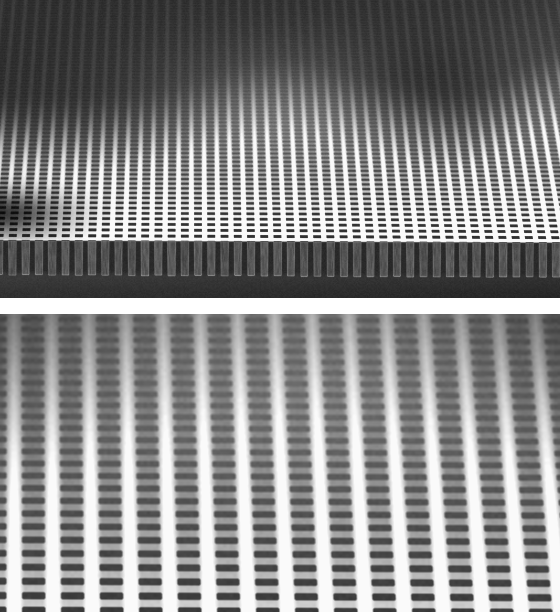
Top, the full canvas; bottom, a detail of the centre.
This pattern is drawn by a Shadertoy shader. Its source:

```glsl
// Micrograph of a perforated slab: receding hole rows, glowing ridges and a cut front edge.

// Lengths are in canvas heights; depth is measured upward from the front edge.
const float COLUMN_PITCH = 0.0445;
const float FIRST_COLUMN = 0.0417;
const float VANISH_X = 0.637;
const float CONVERGENCE = 0.135;
const float ROW_DENSITY = 48.1;
const float ROW_GROWTH = 41.6;
const float ROW_PHASE = 0.3;
const vec2 HOLE_HALF = vec2(0.30, 0.25);   // fractions of the column and row pitch
const float HOLE_ROUND = 0.0025;
const float EDGE_Y = 0.1936;
const float EDGE_TILT = -0.004;
const float FOOT_Y = 0.077;
const float FOOT_TILT = -0.005;
const float PILLAR_HALF = 0.0142;
const float GRAIN_SCALE = 270.0;
const float GRAIN_AMOUNT = 0.035;

float hash(vec2 p) {
    return fract(sin(dot(p, vec2(127.1, 311.7))) * 43758.5453);
}

float noise(vec2 p) {
    vec2 i = floor(p), f = fract(p);
    f = f * f * (3.0 - 2.0 * f);
    return mix(mix(hash(i), hash(i + vec2(1, 0)), f.x),
               mix(hash(i + vec2(0, 1)), hash(i + vec2(1, 1)), f.x), f.y);
}

float roundBox(vec2 p, vec2 halfSize, float radius) {
    vec2 q = abs(p) - halfSize + radius;
    return length(max(q, 0.0)) + min(max(q.x, q.y), 0.0) - radius;
}

float blob(vec2 p, vec2 centre, vec2 radius) {
    vec2 q = (p - centre) / radius;
    return exp(-dot(q, q));
}

// Perforated top face; s is (x, depth), u the offset from the column centre.
float topFace(vec2 s, float u, float pitch, float pixel) {
    float depth = s.y;

    // Uneven illumination
    float hump = (s.x - 0.95) / 0.38;
    float glowTop = 0.36 + 0.13 * exp(-hump * hump) + 0.17 * smoothstep(1.5, 1.9, s.x);
    float glow = 1.0 - smoothstep(glowTop - 0.18, glowTop + 0.14, depth);
    float ambient = 0.19 + 0.15 * blob(s, vec2(0.98, 0.46), vec2(0.5, 0.22))
                  + 0.09 * blob(s, vec2(1.9, 0.55), vec2(0.35, 0.3))
                  - 0.06 * blob(s, vec2(1.42, 0.54), vec2(0.22, 0.12));
    float shadow = blob(s, vec2(0.0, 0.09), vec2(0.23, 0.085));

    // Tones of the ridges, the bridges between rows and the holes
    float ridgeTone = mix(ambient + 0.06, 1.04, glow);
    float columnTone = ambient + 0.19 * glow;
    float fade = depth / 0.22;
    float bridgeTone = mix(columnTone, ridgeTone, exp(-fade * fade));
    float holeTone = mix(0.19, columnTone * 0.85, smoothstep(0.0, 0.42, depth));

    // Ridges soften with depth
    float softness = 0.05 + 0.35 * depth;
    float ridgeEdge = 0.30 + 0.06 * depth;
    float ridge = smoothstep(ridgeEdge - softness, ridgeEdge + softness, abs(u));
    float surface = mix(bridgeTone, ridgeTone, ridge);

    // Rows of holes, closer together with depth
    float row = depth * (ROW_DENSITY + ROW_GROWTH * depth) - ROW_PHASE;
    float rowPitch = 1.0 / (ROW_DENSITY + 2.0 * ROW_GROWTH * depth);
    vec2 cellSize = vec2(pitch, rowPitch);
    vec2 q = vec2(u, fract(row) - 0.5) * cellSize;
    float hole = roundBox(q, HOLE_HALF * cellSize, min(HOLE_ROUND, 0.2 * rowPitch));
    float blur = 0.7 * pixel + 0.004 * depth;
    float solid = smoothstep(-blur, blur, hole);
    return mix(holeTone, surface, solid) * (1.0 - 0.78 * shadow);
}

// Cut front face with one pillar under each column of holes.
float frontFace(vec2 p, float u, float id, float edge, float pixel) {
    float foot = FOOT_Y + FOOT_TILT * p.x + 0.003 * (hash(vec2(id, 3.0)) - 0.5);
    float height = edge - foot;
    float taper = 0.0012 * (edge - p.y) / height;
    float halfWidth = PILLAR_HALF - taper + 0.0012 * (hash(vec2(id, 8.0)) - 0.5);
    vec2 q = vec2(u * COLUMN_PITCH, p.y - foot - 0.5 * height);
    float d = roundBox(q, vec2(halfWidth, 0.5 * height), 0.004);
    float body = 1.0 - smoothstep(-pixel, pixel, d);

    float base = 0.23 - 0.02 * p.x - 0.04 * smoothstep(0.08, 0.0, p.y);
    float gap = mix(base, 0.16, smoothstep(foot - 0.004, foot + 0.02, p.y));
    float streak = noise(vec2(p.x * 260.0, p.y * 45.0 + id * 7.0)) - 0.5;
    float rim = exp(-abs(d + 0.0012) / 0.0018);
    float low = smoothstep(foot + 0.012, foot, p.y);
    float tone = 0.30 + 0.05 * hash(vec2(id, 1.0)) + 0.10 * streak
               + rim * (0.14 + 0.16 * low);
    return mix(gap, tone, body);
}

void mainImage(out vec4 fragColor, in vec2 fragCoord) {
    float pixel = 1.0 / iResolution.y;
    vec2 p = fragCoord * pixel;
    float edge = EDGE_Y + EDGE_TILT * p.x;
    float depth = max(p.y - edge, 0.0);

    // Columns converge toward the far side
    float scale = 1.0 - CONVERGENCE * depth;
    float flatX = VANISH_X + (p.x - VANISH_X) / scale;
    float column = (flatX - FIRST_COLUMN) / COLUMN_PITCH + 0.5;
    float id = floor(column);
    float u = fract(column) - 0.5;

    float top = topFace(vec2(p.x, depth), u, COLUMN_PITCH * scale, pixel);
    float front = frontFace(p, u, id, edge, pixel);
    float tone = mix(front, top, smoothstep(-pixel, pixel, p.y - edge));

    // Bright lip along the cut, then film grain
    float lip = exp(-abs(p.y - edge - 0.002) / 0.002);
    tone = mix(tone, 0.97, lip * smoothstep(0.2, 0.4, abs(u)) * 0.7);
    tone += GRAIN_AMOUNT * (noise(p * GRAIN_SCALE) - 0.5);
    fragColor = vec4(vec3(clamp(tone, 0.0, 0.98)), 1.0);
}
```
